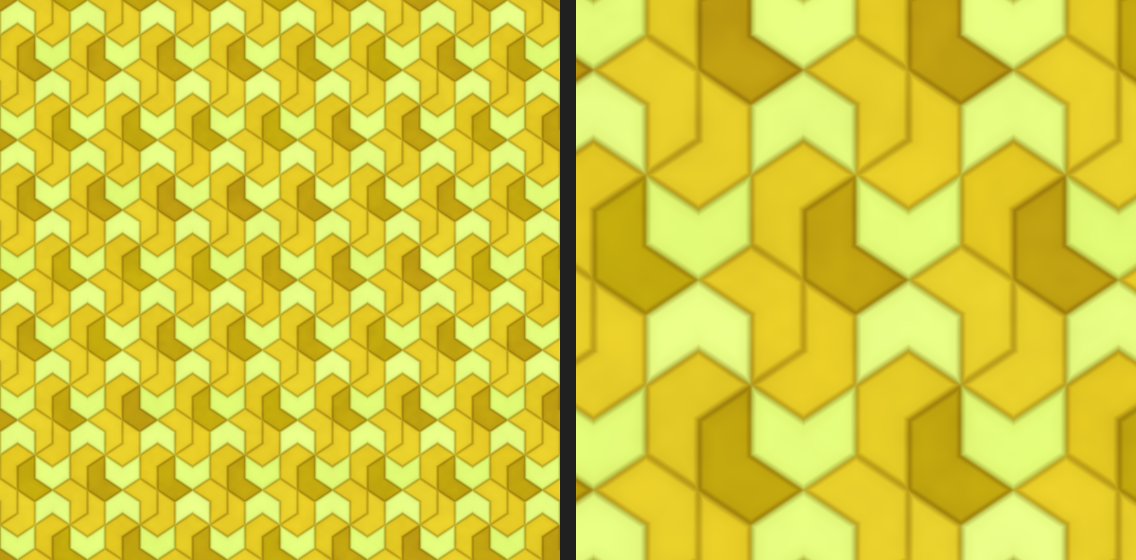
Left: the whole. Right: its middle third, enlarged.
This pattern is drawn by a WebGL 2 fragment shader. Its source:

```glsl
#version 300 es
precision highp float;
// Interlocking chevrons in gold, lime and ochre: 8 repeats across, 8 half-shifted rows.
// Each chevron is a hexagon with one of its three rhombi cut out; the six possible
// orientations make up one repeat. Soft seams and wrapped mottling finish the surface.
uniform vec2 u_resolution;
out vec4 fragColor;

const float REPEATS = 8.0;

float hash(vec2 p) {
  return fract(sin(dot(p, vec2(127.1, 311.7))) * 43758.5453);
}

// Value noise that wraps after a whole number of cells
float wrapNoise(vec2 p, float period) {
  vec2 i = floor(p), f = fract(p);
  f = f * f * (3.0 - 2.0 * f);
  float a = hash(mod(i, period));
  float b = hash(mod(i + vec2(1, 0), period));
  float c = hash(mod(i + vec2(0, 1), period));
  float d = hash(mod(i + vec2(1, 1), period));
  return mix(mix(a, b, f.x), mix(c, d, f.x), f.y);
}

float cross2(vec2 a, vec2 b) { return a.x * b.y - a.y * b.x; }

// Unit direction from the hexagon centre to the corner at the given angle
vec2 spoke(float angle) {
  return normalize(vec2(0.866 * cos(angle), sin(angle)));
}

// Signed distance to a hexagon with the rhombus facing notchAngle removed
float chevron(vec2 p, float notchAngle) {
  vec2 q = abs(p);
  float hexagon = max(q.x - 0.25, dot(q, vec2(0.5547, 0.83205)) - 0.27735);
  float notch = min(cross2(spoke(notchAngle - 1.0472), p),
                    cross2(p, spoke(notchAngle + 1.0472)));
  return max(hexagon, notch);
}

vec3 tileColor(int kind, float tone) {
  if (kind == 0) return mix(vec3(0.90, 0.99, 0.50), vec3(0.92, 1.00, 0.54), tone);
  if (kind == 1) return mix(vec3(0.88, 0.98, 0.45), vec3(0.91, 1.00, 0.51), tone);
  if (kind == 2) return mix(vec3(0.75, 0.62, 0.07), vec3(0.77, 0.68, 0.05), tone);
  if (kind == 4) return mix(vec3(0.89, 0.78, 0.13), vec3(0.90, 0.80, 0.15), tone);
  return mix(vec3(0.91, 0.80, 0.15), vec3(0.92, 0.83, 0.18), tone);
}

void main() {
  vec2 uv = gl_FragCoord.xy / u_resolution;
  vec2 p = uv * REPEATS;
  float soft = 0.008 + 0.5 * REPEATS / u_resolution.y;

  // Hexagon centre in twelfths of a repeat, notch direction in degrees
  vec3 tiles[6] = vec3[6](
    vec3(3, -4, 270), vec3(9, -8, 90), vec3(6, -10, 30),
    vec3(12, -14, 210), vec3(15, -8, 330), vec3(9, -4, 150));

  vec3 color = vec3(0.0);
  float cover = 0.0, inner = 1.0;
  for (int i = 0; i < 6; i++) {
    // Nearest copy of this tile on the half-shifted lattice
    vec2 centre = tiles[i].xy / 12.0;
    float row = floor(p.y - centre.y + 0.5);
    float column = floor(p.x - centre.x - 0.5 * row + 0.5);
    centre += vec2(column + 0.5 * row, row);

    float d = chevron(p - centre, radians(tiles[i].z));
    float weight = 1.0 - smoothstep(-soft, soft, d);
    vec2 id = mod(floor(centre * 12.0 + 0.5), 12.0 * REPEATS);
    color += weight * tileColor(i, hash(id));
    cover += weight;
    inner = min(inner, d);
  }
  color /= max(cover, 0.001);

  // Thin dark seam with a faint wide shade beside it
  float depth = max(-inner, 0.0);
  float seam = 0.8 * (1.0 - smoothstep(0.0, 0.026 + soft * 0.5, depth));
  float shade = 1.0 - smoothstep(0.0, 0.09, depth);
  color *= mix(vec3(1.0), vec3(0.79, 0.74, 0.55), seam);
  color *= 1.0 - vec3(0.025, 0.03, 0.07) * shade;

  // Cloudy wear, stronger on the darker tiles
  float cloud = 0.65 * wrapNoise(uv * 32.0, 32.0) + 0.35 * wrapNoise(uv * 96.0, 96.0);
  float strength = mix(0.10, 0.03, smoothstep(0.6, 0.95, color.g));
  color *= 1.0 + strength * (cloud - 0.5) * vec3(0.8, 1.0, 1.6);

  fragColor = vec4(clamp(color, 0.0, 1.0), 1.0);
}
```
